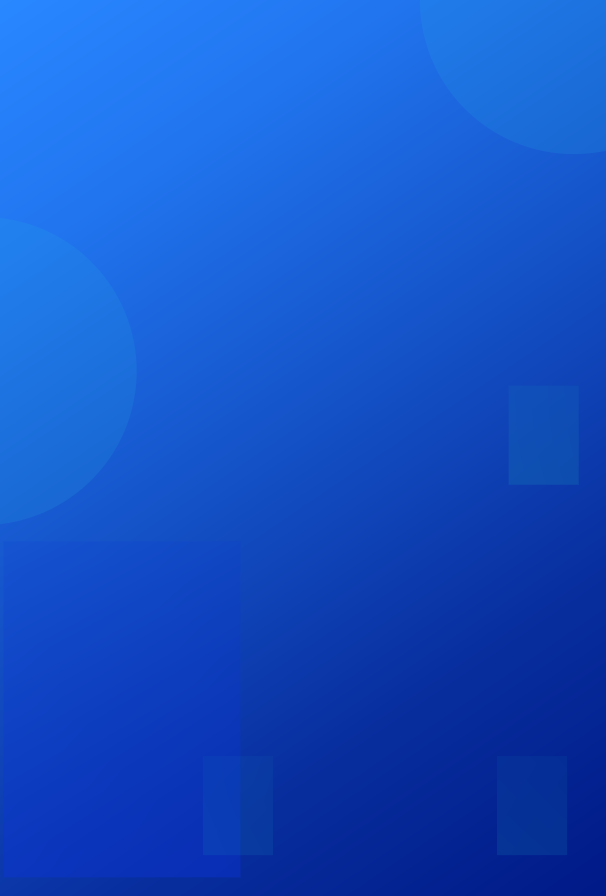
This background is drawn by a Shadertoy shader. Its source:

```glsl
// Diagonal blue gradient with two translucent discs, one large panel
// and three small tiles. Shapes are distance functions blended in order;
// lengths are fractions of the canvas height, origin at the lower left.

const vec3 SKY   = vec3(0.160, 0.530, 1.000);
const vec3 AZURE = vec3(0.130, 0.462, 0.940);
const vec3 ROYAL = vec3(0.075, 0.310, 0.770);
const vec3 DEEP  = vec3(0.030, 0.180, 0.620);
const vec3 NAVY  = vec3(0.000, 0.100, 0.530);
const vec4 STOPS = vec4(0.20, 0.50, 0.75, 1.0);

const vec3  DISC_TINT = vec3(0.13, 0.65, 0.88);
const float DISC_ALPHA = 0.18;
const float DISC_RADIUS = 0.172;
const vec2  DISCS[2] = vec2[2](vec2(0.6406, 1.0), vec2(-0.0195, 0.5859));

const vec3 PANEL_TINT = vec3(0.04, 0.20, 0.85);
const vec2 PANEL_CENTER = vec2(0.1361, 0.2083);
const vec2 PANEL_HALF = vec2(0.1322, 0.1875);
const vec2 PANEL_ALPHA = vec2(0.42, 0.14);   // bottom, top

const vec3 TILE_TINT = vec3(0.08, 0.62, 0.74);
const vec2 TILE_HALF = vec2(0.0391, 0.0553);
const vec2 TILE_ALPHA = vec2(0.20, 0.10);    // bottom, top
const vec3 TILES[3] = vec3[3](               // center, strength
    vec3(0.6068, 0.5143, 1.0),
    vec3(0.2656, 0.1009, 0.65),
    vec3(0.5938, 0.1009, 0.75));

float boxDistance(vec2 p, vec2 halfSize) {
    vec2 d = abs(p) - halfSize;
    return length(max(d, 0.0)) + min(max(d.x, d.y), 0.0);
}

// Antialiased inside mask, one pixel wide
float coverage(float dist) {
    return clamp(0.5 - dist * iResolution.y, 0.0, 1.0);
}

// Opacity of a box that fades from its bottom to its top
float fadingBox(vec2 p, vec2 halfSize, vec2 alpha) {
    float height = clamp(0.5 + 0.5 * p.y / halfSize.y, 0.0, 1.0);
    return coverage(boxDistance(p, halfSize)) * mix(alpha.x, alpha.y, height);
}

vec3 gradient(float t) {
    vec3 color = mix(SKY, AZURE, clamp(t / STOPS.x, 0.0, 1.0));
    color = mix(color, ROYAL, clamp((t - STOPS.x) / (STOPS.y - STOPS.x), 0.0, 1.0));
    color = mix(color, DEEP, clamp((t - STOPS.y) / (STOPS.z - STOPS.y), 0.0, 1.0));
    return mix(color, NAVY, clamp((t - STOPS.z) / (STOPS.w - STOPS.z), 0.0, 1.0));
}

void mainImage(out vec4 fragColor, in vec2 fragCoord) {
    vec2 p = fragCoord / iResolution.y;

    // Background runs from the upper left to the lower right corner
    vec2 diagonal = vec2(iResolution.x / iResolution.y, -1.0);
    float t = dot(p - vec2(0.0, 1.0), diagonal) / dot(diagonal, diagonal);
    vec3 color = gradient(t);

    // Discs
    for (int i = 0; i < 2; i++) {
        float dist = length(p - DISCS[i]) - DISC_RADIUS;
        color = mix(color, DISC_TINT, DISC_ALPHA * coverage(dist));
    }

    // Large panel
    color = mix(color, PANEL_TINT, fadingBox(p - PANEL_CENTER, PANEL_HALF, PANEL_ALPHA));

    // Small tiles
    for (int i = 0; i < 3; i++) {
        float alpha = fadingBox(p - TILES[i].xy, TILE_HALF, TILE_ALPHA);
        color = mix(color, TILE_TINT, alpha * TILES[i].z);
    }

    fragColor = vec4(color, 1.0);
}
```
